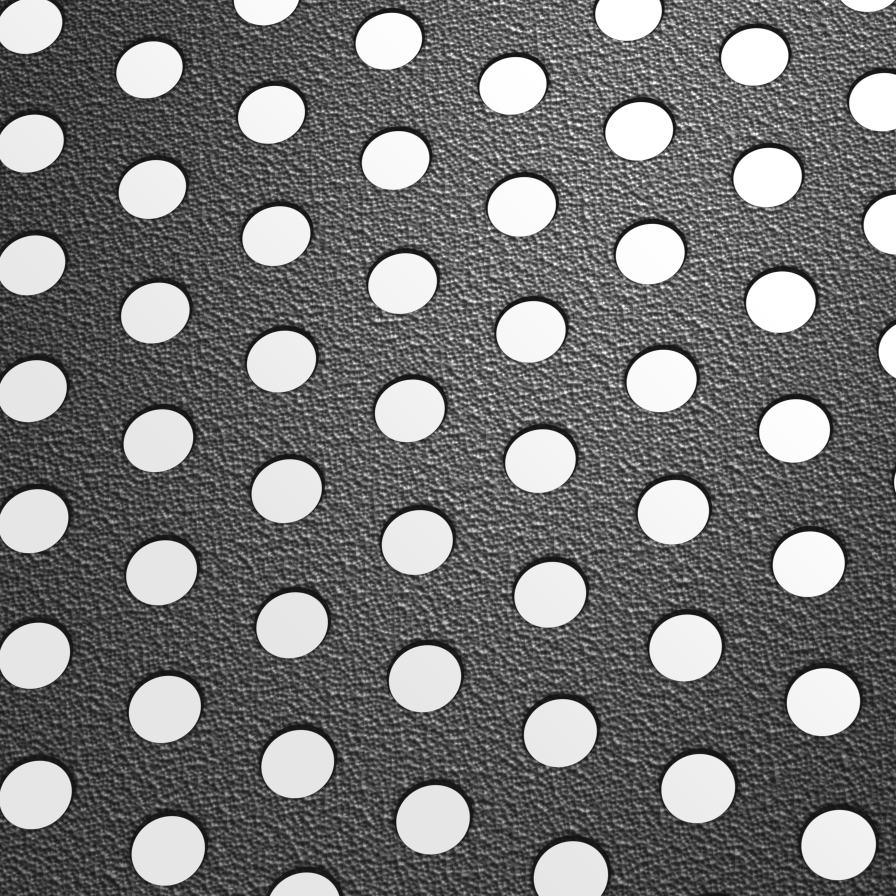
This pattern is drawn by a Shadertoy shader. Its source:

```glsl
#define LATTICE_ORIGIN vec2(0.0339, 0.1602)   // one hole centre, y pointing down
#define STEP_ACROSS    vec2(0.1347, 0.0494)   // lattice step to the next column
#define STEP_DOWN      vec2(0.0005, 0.1311)   // lattice step to the next row
#define PERSPECTIVE    vec2(-0.0084, -0.0161) // depth change per lattice step
#define HOLE_RADIUS    0.24
#define RIM_RADIUS     0.258
#define RIM_SHIFT      vec2(0.004, -0.022)    // offset that bares the upper wall
#define GRAIN_DENSITY  29.0
#define GRAIN_CONTRAST 1.35
#define WALL_TONE      0.06
#define SHEET_DARK     0.205
#define SHEET_SHEEN    0.225

vec2 hash22(vec2 p) {
    vec3 v = fract(p.xyx * vec3(0.1031, 0.1030, 0.0973));
    v += dot(v, v.yzx + 33.33);
    return fract((v.xx + v.yz) * v.zy);
}

// Distance to the nearest jittered cell point
float cellular(vec2 p) {
    vec2 cell = floor(p), f = p - cell;
    float nearest = 4.0;
    for (int y = -1; y <= 1; y++)
    for (int x = -1; x <= 1; x++) {
        vec2 o = vec2(x, y);
        vec2 d = o + hash22(cell + o) - f;
        nearest = min(nearest, dot(d, d));
    }
    return sqrt(nearest);
}

// Slope of the bumps towards the light
float relief(vec2 p) {
    return cellular(p + vec2(-0.25, 0.4)) - cellular(p);
}

// Undo the perspective: canvas position to lattice coordinates
vec2 toLattice(vec2 p) {
    mat2 steps = mat2(STEP_ACROSS - p * PERSPECTIVE.x,
                      STEP_DOWN - p * PERSPECTIVE.y);
    return inverse(steps) * (p - LATTICE_ORIGIN);
}

// Skew the lattice so that neighbours form equal triangles
vec2 toPlane(vec2 lattice) {
    return vec2(0.8660 * lattice.x, 0.5 * lattice.x + lattice.y);
}

// Broad diagonal sheen, strongest at the upper right
float sheen(vec2 p) {
    vec2 d = p - vec2(0.70, 0.15);
    float across = dot(d, vec2(0.93, 0.37));
    float along = dot(d, vec2(-0.37, 0.93));
    return exp(-5.0 * across * across - 1.6 * along * along);
}

float disc(vec2 p, float radius, float blur) {
    return 1.0 - smoothstep(-blur, blur, length(p) - radius);
}

void mainImage(out vec4 fragColor, in vec2 fragCoord) {
    vec2 p = fragCoord / iResolution.y;
    p.y = 1.0 - p.y;

    vec2 lattice = toLattice(p);
    vec2 plane = toPlane(lattice);
    vec2 local = toPlane(lattice - round(lattice));
    float blur = 0.5 * length(fwidth(plane));

    // Embossed sheet with fine glints and coarser clumps
    float bumps = relief(plane * GRAIN_DENSITY)
                + 0.45 * relief(plane * GRAIN_DENSITY * 0.53 + 17.0);
    float glint = exp(GRAIN_CONTRAST * bumps);
    float tone = (SHEET_DARK + SHEET_SHEEN * sheen(p)) * glint;

    // Soft darkening, then the cut wall of each hole
    vec2 rim = local - RIM_SHIFT;
    tone *= mix(0.72, 1.0, smoothstep(RIM_RADIUS, RIM_RADIUS + 0.035, length(rim)));
    tone = mix(tone, WALL_TONE + 0.03 * glint, disc(rim, RIM_RADIUS, blur));

    // Bright backdrop seen through the opening
    float backdrop = mix(0.90, 1.0, smoothstep(-0.5, 0.6, p.x - p.y));
    tone = mix(tone, backdrop, disc(local, HOLE_RADIUS, blur));

    fragColor = vec4(vec3(clamp(tone, 0.0, 1.0)), 1.0);
}
```
